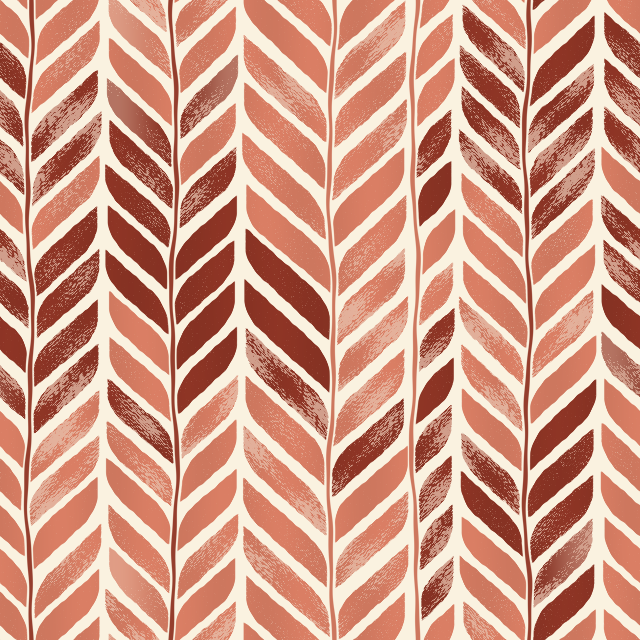
This pattern is drawn by a three.js fragment shader. Its source:

```glsl
varying vec2 vUv;

#define PAPER vec3(0.98, 0.95, 0.88)
#define CLAY vec3(0.83, 0.48, 0.38)
#define RUST vec3(0.54, 0.20, 0.14)
#define BLUSH vec3(0.91, 0.76, 0.68)
#define SLOPE 0.9
#define LEAF_FILL 0.37
#define ROUND_CORNER 0.023
#define SHARP_CORNER 0.003
#define STEM_HALF 0.003
#define STEM_GAP 0.007
#define SOFT 0.0012
#define WEAR 0.85

const float TAU = 6.2832;
const int STRIPS = 9;

float hash(vec2 p) {
  return fract(sin(dot(p, vec2(127.1, 311.7))) * 43758.5);
}

// Cellular noise: distance to the nearest scattered point
float cells(vec2 p) {
  vec2 cell = floor(p);
  float nearest = 2.0;
  for (int j = -1; j <= 1; j++) {
    for (int i = -1; i <= 1; i++) {
      vec2 c = cell + vec2(float(i), float(j));
      vec2 point = c + vec2(hash(c), hash(c + 17.3));
      nearest = min(nearest, length(point - p));
    }
  }
  return nearest;
}

// Box with two opposite corners rounded and the other two pointed
float leafDistance(vec2 p, vec2 halfSize) {
  float r = p.x * p.y < 0.0 ? ROUND_CORNER : SHARP_CORNER;
  vec2 q = abs(p) - halfSize + r;
  return min(max(q.x, q.y), 0.0) + length(max(q, 0.0)) - r;
}

// Hand-drawn sway of a stem, periodic in height
float sway(float y, float stem) {
  return 0.0042 * sin(TAU * 2.0 * y + stem * 40.0)
       + 0.0018 * sin(TAU * 5.0 * y + stem * 90.0)
       + 0.0006 * sin(TAU * 13.0 * y + stem * 23.0);
}

float inBand(float y, vec2 band) {
  return step(band.x, y) * step(y, band.y);
}

void main() {
  // Strip: stem x, signed reach, leaf count, vertical phase
  vec4 strip[STRIPS];
  strip[0] = vec4(0.046, -0.108, 14.0, 0.30);
  strip[1] = vec4(0.046, 0.113, 14.0, 0.04);
  strip[2] = vec4(0.272, -0.108, 15.0, 0.70);
  strip[3] = vec4(0.272, 0.101, 14.0, 0.39);
  strip[4] = vec4(0.518, -0.140, 13.0, 0.73);
  strip[5] = vec4(0.518, 0.120, 13.0, 0.49);
  strip[6] = vec4(0.648, 0.064, 13.0, 0.60);
  strip[7] = vec4(0.824, -0.107, 15.0, 0.46);
  strip[8] = vec4(0.824, 0.108, 14.0, 0.21);

  // Two height bands of dark leaves per strip
  vec4 dark[STRIPS];
  dark[0] = vec4(0.75, 0.95, 0.38, 0.66);
  dark[1] = vec4(0.72, 0.89, 0.38, 0.64);
  dark[2] = vec4(0.51, 0.84, 0.32, 0.39);
  dark[3] = vec4(0.78, 0.91, 0.40, 0.71);
  dark[4] = vec4(0.39, 0.60, 0.0, 0.0);
  dark[5] = vec4(0.27, 0.34, 0.0, 0.0);
  dark[6] = vec4(0.68, 0.85, 0.04, 0.50);
  dark[7] = vec4(0.70, 0.98, 0.16, 0.29);
  dark[8] = vec4(0.69, 0.92, 0.03, 0.34);

  float leafEdge = 1.0, stemEdge = 1.0, seed = 0.0;
  vec2 leafPos = vec2(0.0);
  vec3 ink = CLAY, stemInk = CLAY;

  for (int i = 0; i < STRIPS; i++) {
    vec4 s = strip[i];
    float side = sign(s.y);
    float bend = sway(vUv.y, s.x);
    float across = fract(vUv.x - s.x - bend + 0.5) - 0.5;
    float reach = abs(s.y) - side * bend;

    float stemD = abs(across) - STEM_HALF * (1.0 + 0.2 * sin(TAU * 7.0 * vUv.y + s.x * 50.0));
    if (stemD < stemEdge) {
      stemEdge = stemD;
      stemInk = abs(s.x - 0.58) < 0.1 ? CLAY * 0.97 : mix(RUST, CLAY, 0.15);
    }

    // Shear the strip so that its slanted leaves become level rows
    float along = across * side - 0.5 * (reach + STEM_GAP);
    float level = (vUv.y - SLOPE * along) * s.z - s.w;
    float row = floor(level);
    float id = hash(vec2(mod(row, s.z) + 3.0, float(i) + 5.0));
    float id2 = fract(id * 57.31), id3 = fract(id * 91.73);

    vec2 p = vec2(along, (level - row - 0.5) / s.z);
    p.y += 0.08 * (id - 0.5) * p.x + 0.007 * (id2 - 0.5);
    p.x += 0.004 * id3;
    p.y += 0.0007 * sin(p.x * 210.0 + id * 40.0) + 0.0004 * sin(p.x * 530.0 + id2 * 30.0);
    vec2 halfSize = vec2(0.5 * (reach - STEM_GAP) - 0.003 * id3,
                         LEAF_FILL / s.z * (0.93 + 0.12 * id3));
    float d = leafDistance(p, halfSize);
    if (d < leafEdge) {
      leafEdge = d;
      leafPos = p;
      seed = id;
      float height = fract((row + 0.5 + s.w) / s.z);
      float isDark = max(inBand(height, dark[i].xy), inBand(height, dark[i].zw));
      ink = mix(CLAY, RUST, isDark);
    }
  }

  // Dry-brush wear: streaks along the leaf broken up by fine grain
  float dryness = WEAR * smoothstep(0.1, 0.95, fract(seed * 37.7));
  vec2 q = leafPos + seed * 9.0;
  float area = 0.5 + 0.32 * sin(leafPos.x * 55.0 + seed * 60.0 + leafPos.y * 40.0)
                   + 0.22 * sin(leafPos.y * 130.0 + seed * 95.0 - leafPos.x * 35.0);
  float streak = 0.5 - cells(q * vec2(28.0, 190.0));
  float grain = cells(q * vec2(170.0, 340.0));
  float scuff = smoothstep(-0.08, 0.28, dryness * (area + 0.45 * streak) - grain + 0.04);
  float faded = 0.45 * step(0.93, fract(seed * 71.9)) * smoothstep(-0.05, 0.04, leafPos.x);
  ink *= 1.0 + 0.03 * sin(leafPos.x * 45.0 + seed * 50.0);
  ink = mix(ink, BLUSH, max(0.75 * scuff, faded));

  // Paper, ragged leaves, then stems
  float ragged = leafEdge + 0.004 * dryness * max(0.0, 0.3 - streak - 0.5 * grain);
  vec3 color = mix(PAPER, ink, smoothstep(SOFT, -SOFT, ragged));
  color = mix(color, stemInk, smoothstep(SOFT, -SOFT, stemEdge));
  gl_FragColor = vec4(color, 1.0);
}
```
